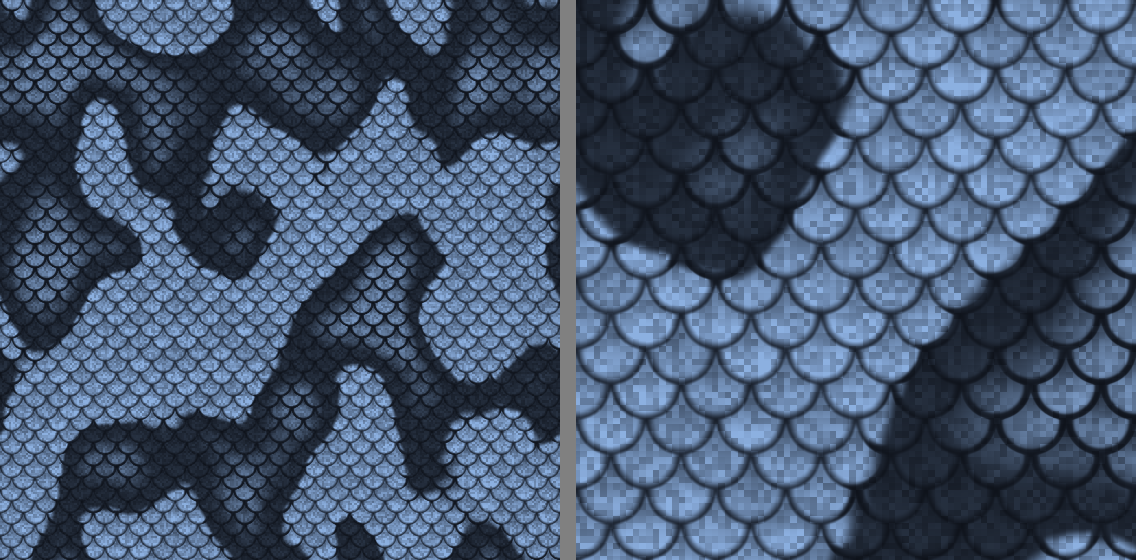
Left, the full canvas; right, a detail of the centre.
Write a three.js fragment shader that draws this texture.

```glsl
// Reptile skin: overlapping blue scales with dark camouflage patches.
varying vec2 vUv;

float hash(vec2 p) {
  return fract(sin(dot(p, vec2(127.1, 311.7))) * 43758.545);
}

// Gradient at a lattice corner, dotted with the offset to the point
float corner(vec2 cell, vec2 offset, vec2 period) {
  float angle = 6.2832 * hash(mod(cell, period) + period);
  return dot(vec2(cos(angle), sin(angle)), offset);
}

// Tiling gradient noise, about -0.7 to 0.7
float gradientNoise(vec2 uv, vec2 period) {
  vec2 p = uv * period;
  vec2 i = floor(p);
  vec2 f = p - i;
  vec2 w = f * f * f * (f * (f * 6.0 - 15.0) + 10.0);
  vec2 e = vec2(1.0, 0.0);
  float low = mix(corner(i, f, period), corner(i + e, f - e, period), w.x);
  float high = mix(corner(i + e.yx, f - e.yx, period),
                   corner(i + 1.0, f - 1.0, period), w.x);
  return mix(low, high, w.y);
}

// One row of round scales: x is the relief, y the distance from the centre
vec2 scaleRow(vec2 p, float row) {
  float x = p.x + 0.5 * mod(row, 2.0);
  vec2 q = vec2(fract(x) - 0.5, 0.5 * (p.y - row));
  float radius = length(q);
  float rim = 1.0 - smoothstep(0.35, 0.5, radius);
  float shade = mix(1.0, 0.58, smoothstep(-0.25, 0.4, q.y));
  float variation = 0.86 + 0.24 * hash(vec2(floor(x), row));
  return vec2(rim * shade * variation, radius);
}

// Each row hangs over the row below it
float scaleRelief(vec2 uv) {
  vec2 p = uv * vec2(24.0, 48.0);
  float row = floor(p.y);
  vec2 lower = scaleRow(p, row);
  vec2 upper = scaleRow(p, row + 1.0);
  return mix(upper.x, lower.x, smoothstep(0.46, 0.52, upper.y));
}

// Large winding patches, positive where the skin is pale
float patchField(vec2 uv) {
  vec2 warp = vec2(gradientNoise(uv, vec2(3.0)),
                   gradientNoise(uv + 0.37, vec2(4.0)));
  vec2 p = uv + 0.07 * warp;
  return gradientNoise(p, vec2(5.0, 4.0))
       + 0.3 * gradientNoise(p, vec2(10.0, 8.0)) - 0.02;
}

void main() {
  float relief = scaleRelief(vUv);
  float field = patchField(vUv);
  float grain = hash(floor(vUv * 256.0)) - 0.5;

  // Crisp pale patches, and faint scale tips deep inside the dark ones
  float pale = smoothstep(-0.025, 0.03, field + 0.06 * (relief - 0.5));
  float island = smoothstep(0.16, 0.42, -field);
  float tips = 0.75 * island * smoothstep(0.35, 0.85, relief);

  float darkTone = 0.03 + 0.13 * relief;
  float paleTone = 0.13 + 0.72 * relief;
  float tone = mix(darkTone, paleTone, max(pale, tips));
  tone = tone * (1.0 + 0.4 * grain) + 0.04 * grain;

  vec3 shadowBlue = vec3(0.05, 0.065, 0.095);
  vec3 paleBlue = vec3(0.55, 0.69, 0.88);
  gl_FragColor = vec4(mix(shadowBlue, paleBlue, clamp(tone, 0.0, 1.0)), 1.0);
}
```
